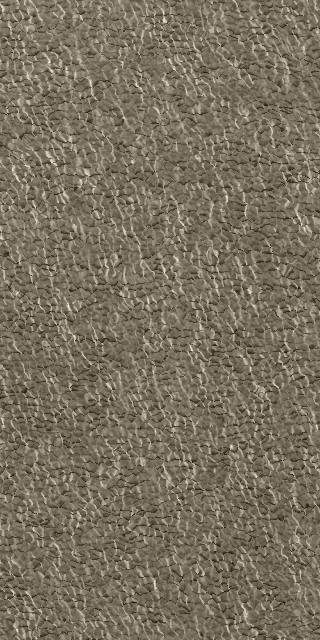
Reproduce this texture procedurally as a Shadertoy shader.

```glsl
// Grained metallic taupe leather: small skewed Voronoi pebbles with creases.
// Steep creases catch the light, level creases fall into soft shadow, and
// longer broken wrinkles, fine grain and a slow sheen are laid over them.

const vec3  LEATHER = vec3(0.458, 0.418, 0.350);  // mid tone of the hide
const vec2  PEBBLES = vec2(42.0, 46.0);           // pebbles per canvas width
const vec2  WRINKLES = vec2(20.0, 9.0);           // long wrinkle cells per width
const float SLANT = 0.36;                         // lean of the steep creases
const float WARP = 0.014;                         // waviness of the creases
const float ROUGH = 0.011;                        // raggedness of the borders
const float GLINT = 0.25;                         // light on steep creases
const float SHADOW = 0.20;                        // dark under level creases
const float WRINKLE_GLINT = 0.17;
const float GRAIN = 0.20;
const float SHEEN = 0.03;

float hash(vec2 p) {
    vec3 q = fract(vec3(p.xyx) * 0.1031);
    q += dot(q, q.yzx + 33.33);
    return fract((q.x + q.y) * q.z);
}

vec2 hash2(vec2 p) {
    return vec2(hash(p + 17.0), hash(p + 71.0));
}

float noise(vec2 p) {
    vec2 i = floor(p), f = fract(p);
    f = f * f * (3.0 - 2.0 * f);
    return mix(mix(hash(i), hash(i + vec2(1, 0)), f.x),
               mix(hash(i + vec2(0, 1)), hash(i + vec2(1, 1)), f.x), f.y);
}

vec2 noise2(vec2 p) {
    return vec2(noise(p), noise(p + 40.0)) - 0.5;
}

vec2 cellPoint(vec2 cell) {
    return 0.04 + 0.92 * hash2(cell + 200.0);
}

// Returns distance to the nearest cell border, and the border normal.
vec3 voronoiBorder(vec2 p, out vec2 cellId) {
    vec2 base = floor(p), f = fract(p);
    vec2 nearest = vec2(0.0), home = vec2(0.0);
    float best = 9.0;
    for (int y = -1; y <= 1; y++)
    for (int x = -1; x <= 1; x++) {
        vec2 g = vec2(x, y);
        vec2 r = g + cellPoint(base + g) - f;
        float d = dot(r, r);
        if (d < best) { best = d; nearest = r; home = g; }
    }
    cellId = base + home;
    vec3 border = vec3(9.0, 0.0, 0.0);
    for (int y = -2; y <= 2; y++)
    for (int x = -2; x <= 2; x++) {
        vec2 g = home + vec2(x, y);
        vec2 r = g + cellPoint(base + g) - f;
        vec2 across = r - nearest;
        if (dot(across, across) > 0.0001) {
            vec2 n = normalize(across);
            float d = dot(0.5 * (r + nearest), n);
            if (d < border.x) border = vec3(d, n);
        }
    }
    return border;
}

void mainImage(out vec4 fragColor, in vec2 fragCoord) {
    vec2 uv = fragCoord / iResolution.x;

    // Slanted, wavy hide coordinates with ragged fine displacement
    vec2 wave = noise2(uv * 13.0);
    vec2 hide = uv + vec2(SLANT * uv.y, 0.0) + WARP * wave
              + 0.05 * noise2(uv * 3.0 + 9.0) + ROUGH * noise2(uv * 75.0 + 5.0);

    // Pebbles with lit steep borders and shaded lower borders
    vec2 id;
    vec3 border = voronoiBorder(hide * PEBBLES, id);
    float crease = 1.0 - smoothstep(0.0, 0.27, border.x);
    float hollow = 1.0 - smoothstep(0.0, 0.38, border.x);
    float steep = smoothstep(0.5, 0.95, abs(border.y));
    float under = smoothstep(0.2, 0.85, -border.z);
    float lit = smoothstep(0.2, 0.8, noise(hide * vec2(44.0, 30.0) + 30.0));
    float shaded = smoothstep(0.15, 0.8, noise(hide * vec2(32.0, 48.0) + 80.0));
    float tone = GLINT * crease * steep * mix(0.2, 1.2, lit);
    tone -= SHADOW * hollow * under * mix(0.25, 1.15, shaded);
    tone += 0.05 * (hash(id) - 0.5);
    tone += 0.03 * border.z * smoothstep(0.05, 0.3, border.x);

    // Long broken wrinkles
    vec2 wrinkleId;
    vec3 wrinkle = voronoiBorder((hide + WARP * wave.yx) * WRINKLES + 5.0, wrinkleId);
    float line = 1.0 - smoothstep(0.02, 0.14, wrinkle.x);
    line *= smoothstep(0.6, 0.95, abs(wrinkle.y));
    tone += WRINKLE_GLINT * line * smoothstep(0.2, 0.7, noise(hide * 28.0));

    // Fine grain and slow sheen, a little brighter toward the top
    float grain = 0.55 * noise(uv * 180.0) + 0.45 * noise(uv * 95.0 + 7.0) - 0.5;
    float sheen = noise(uv * vec2(4.0, 2.5) + 3.0) - 0.5 + 0.6 * (uv.y - 1.0);
    tone += GRAIN * grain + SHEEN * sheen;

    fragColor = vec4(clamp(LEATHER + tone, 0.0, 1.0), 1.0);
}
```
